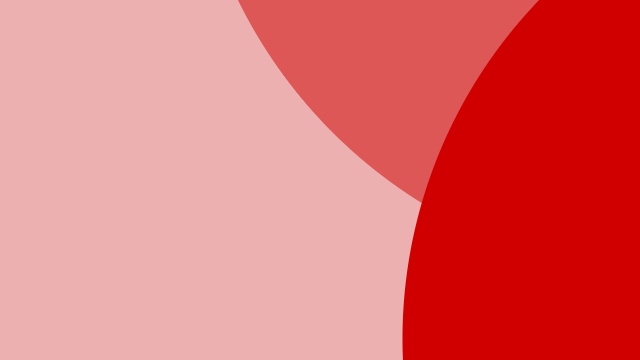
Write a Shadertoy shader that draws this background.

```glsl
// Flat pink backdrop with two large overlapping discs entering from the right.
// Each disc is a circle distance function, blended over the layer below
// with an antialiased edge. Lengths are in canvas heights, origin lower left.

#define PINK vec3(0.929, 0.692, 0.692)
#define CORAL vec3(0.871, 0.343, 0.343)
#define RED vec3(0.814, 0.0, 0.0)
#define CORAL_CENTER vec2(1.8956, 1.6049)
#define CORAL_RADIUS 1.375
#define RED_CENTER vec2(2.4738, 0.059)
#define RED_RADIUS 1.3558

// Coverage of a disc at p: 1 inside, 0 outside, one pixel of transition
float discCoverage(vec2 p, vec2 center, float radius) {
    float signedDistance = length(p - center) - radius;
    return clamp(0.5 - signedDistance * iResolution.y, 0.0, 1.0);
}

void mainImage(out vec4 fragColor, in vec2 fragCoord) {
    vec2 p = fragCoord / iResolution.y;

    // Layers from back to front
    vec3 color = PINK;
    color = mix(color, CORAL, discCoverage(p, CORAL_CENTER, CORAL_RADIUS));
    color = mix(color, RED, discCoverage(p, RED_CENTER, RED_RADIUS));

    fragColor = vec4(color, 1.0);
}
```
